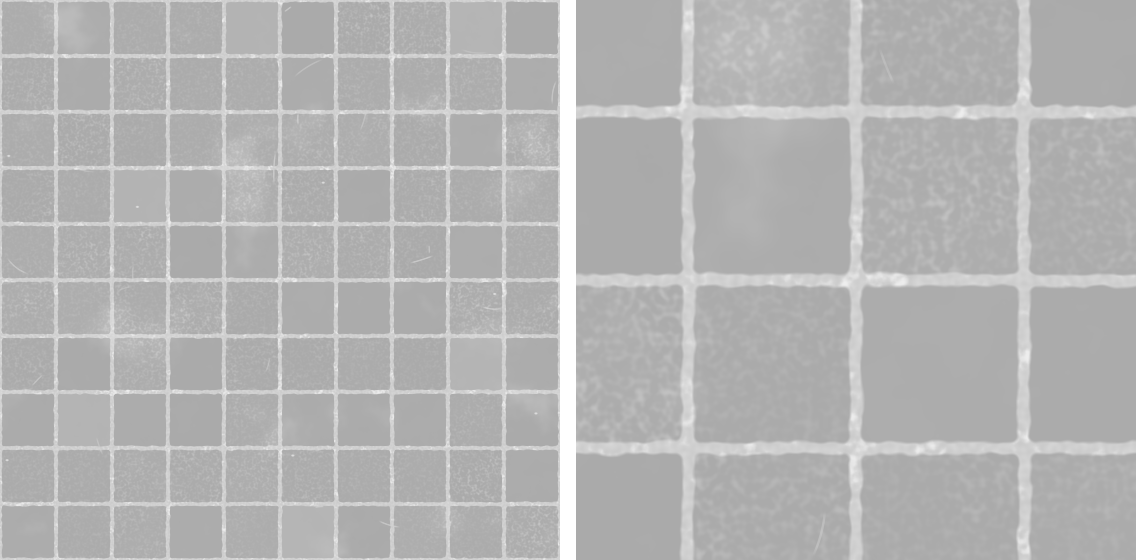
Left, the full canvas; right, a detail of the centre.
This texture is drawn by a Shadertoy shader. Its source:

```glsl
const float TILES = 10.0;
const float HALF_TILE = 0.465;   // in cells
const float CORNER = 0.04;       // in cells
const int SCRATCHES = 20;
const int CHIPS = 10;

const vec3 TILE_DARK = vec3(0.672);
const vec3 TILE_PALE = vec3(0.708);
const vec3 DUST = vec3(0.86);
const vec3 GROUT = vec3(0.815);
const vec3 GROUT_FLECK = vec3(0.91);

vec2 hash22(vec2 p, float seed) {
    vec3 h = fract(vec3(p.xyx + seed * 7.31) * vec3(0.1031, 0.1030, 0.0973));
    h += dot(h, h.yzx + 33.33);
    return fract((h.xx + h.yz) * h.zy);
}

float cornerSlope(vec2 cell, vec2 corner, vec2 local, vec2 period, float seed) {
    float angle = 6.28318 * hash22(mod(cell + corner, period), seed).x;
    return dot(vec2(cos(angle), sin(angle)), local - corner);
}

// Gradient noise that wraps over the unit square
float gradientNoise(vec2 uv, vec2 period, float seed) {
    vec2 cell = floor(uv * period);
    vec2 f = fract(uv * period);
    vec2 s = f * f * f * (f * (f * 6.0 - 15.0) + 10.0);
    float a = cornerSlope(cell, vec2(0, 0), f, period, seed);
    float b = cornerSlope(cell, vec2(1, 0), f, period, seed);
    float c = cornerSlope(cell, vec2(0, 1), f, period, seed);
    float d = cornerSlope(cell, vec2(1, 1), f, period, seed);
    return mix(mix(a, b, s.x), mix(c, d, s.x), s.y);
}

float fbm(vec2 uv, float period, float seed) {
    float sum = 0.0, gain = 0.6;
    for (int i = 0; i < 5; i++) {
        sum += gain * gradientNoise(uv, vec2(period), seed + float(i));
        period *= 2.0;
        gain *= 0.5;
    }
    return sum;
}

float roundedBox(vec2 p, float halfSize, float radius) {
    vec2 q = abs(p) - halfSize + radius;
    return length(max(q, 0.0)) + min(max(q.x, q.y), 0.0) - radius;
}

// Shortest offset between two points on the wrapping canvas
vec2 wrapOffset(vec2 a, vec2 b) {
    return fract(a - b + 0.5) - 0.5;
}

// Thin bent strokes with fading ends
float scratches(vec2 uv, float pixel) {
    float mark = 0.0;
    for (int i = 0; i < SCRATCHES; i++) {
        vec2 key = vec2(float(i), 3.0);
        vec2 shape = hash22(key, 2.0);
        float angle = 6.28318 * hash22(key, 3.0).x;
        vec2 q = wrapOffset(uv, hash22(key, 1.0));
        q = mat2(cos(angle), -sin(angle), sin(angle), cos(angle)) * q;
        float len = mix(0.008, 0.036, shape.x * shape.x);
        float bend = (shape.y - 0.5) * 18.0;
        float dist = abs(q.y - bend * q.x * q.x) / sqrt(1.0 + pow(2.0 * bend * q.x, 2.0));
        float stroke = 1.0 - smoothstep(0.0003, 0.0005 + pixel, dist);
        float fade = 1.0 - smoothstep(0.5 * len, len, abs(q.x));
        mark = max(mark, stroke * fade * mix(0.25, 0.6, hash22(key, 4.0).y));
    }
    return mark;
}

// Tiny bright nicks
float chips(vec2 uv, float pixel) {
    float mark = 0.0;
    for (int i = 0; i < CHIPS; i++) {
        vec2 q = wrapOffset(uv, hash22(vec2(float(i), 11.0), 5.0));
        mark = max(mark, 1.0 - smoothstep(0.0006, 0.0012 + pixel, length(q * vec2(0.7, 1.0))));
    }
    return mark;
}

void mainImage(out vec4 fragColor, in vec2 fragCoord) {
    vec2 uv = fragCoord / iResolution.xy;
    float pixel = 1.0 / iResolution.y;
    vec2 id = floor(uv * TILES);
    vec2 kind = hash22(id, 8.0);
    vec2 tone = hash22(id, 9.0);

    // Shared grain and drifting dust
    float coarse = gradientNoise(uv, vec2(120.0), 21.0);
    float fine = gradientNoise(uv, vec2(230.0), 22.0);
    float grain = smoothstep(-0.25, 0.75, 0.6 * coarse + 0.7 * fine);
    float patches = smoothstep(-0.35, 0.4, fbm(uv, 16.0, 30.0));
    float cloud = smoothstep(0.12, 0.5, fbm(uv, 6.0, 40.0));

    // Each tile is plain, pale or speckled
    float pale = step(0.92, kind.x);
    float speckled = step(0.27, kind.x) * (1.0 - pale);
    vec3 color = mix(TILE_DARK, TILE_PALE, pale) + 0.012 * (tone.x - 0.5);
    color += 0.006 * fbm(uv, 20.0, 50.0);
    float dust = speckled * mix(0.22, 0.5, tone.y * tone.y) * grain * mix(0.45, 1.2, patches);
    dust += cloud * mix(0.25, 0.65, kind.y) * mix(0.7, 1.3, grain * speckled);
    color = mix(color, DUST, clamp(dust, 0.0, 0.9));
    color = mix(color, DUST, scratches(uv, pixel));
    color = mix(color, vec3(0.9), 0.8 * chips(uv, pixel));

    // Worn grout with ragged edges
    float ragged = 0.016 * gradientNoise(uv, vec2(90.0), 60.0) + 0.012 * coarse;
    float edge = roundedBox(fract(uv * TILES) - 0.5, HALF_TILE, CORNER) + ragged;
    float softness = max(0.012, 0.6 * TILES * pixel);
    float groutMask = smoothstep(-softness, softness, edge);
    float fleck = smoothstep(0.05, 0.45, fbm(uv, 45.0, 70.0) + 0.25 * fine);
    vec3 grout = mix(GROUT, GROUT_FLECK, fleck) + 0.04 * fine;
    grout = mix(grout, GROUT_FLECK, 0.4 * cloud);
    color = mix(color, grout, groutMask);

    fragColor = vec4(color, 1.0);
}
```
